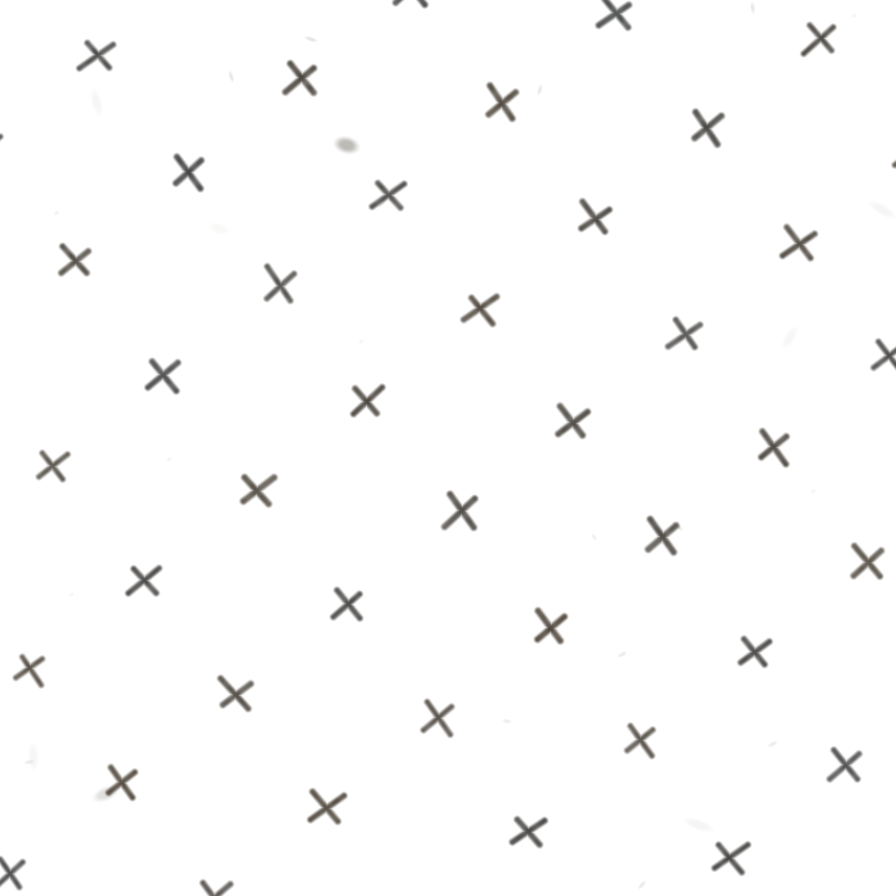
Reproduce this pattern procedurally as a Shadertoy shader.

```glsl
// Small hand-inked crosses on a slanted lattice over white paper.
// Each point is folded into its skewed lattice cell, where two jittered strokes
// are drawn as distance functions; sparse cellular noise adds faint paper specks.

const vec3 PAPER = vec3(1.0);
const vec3 INK_WARM = vec3(0.36, 0.325, 0.28);
const vec3 INK_COOL = vec3(0.31, 0.315, 0.32);
const vec3 DUST = vec3(0.60, 0.59, 0.56);

// Lattice: one cross at every ORIGIN + i * STEP_A + j * STEP_B
const vec2 ORIGIN = vec2(0.4115, 0.5547);
const vec2 STEP_A = vec2(0.2270, -0.0268);
const vec2 STEP_B = vec2(-0.1256, -0.1007);

const float STROKE_RADIUS = 0.0031;
const float INK_BLEED = 0.0025;

vec2 hash2(vec2 p) {
    vec3 q = fract(p.xyx * vec3(0.1031, 0.1030, 0.0973));
    q += dot(q, q.yzx + 33.33);
    return fract((q.xx + q.yz) * q.zy);
}

// Random pair in -1..1
vec2 signedHash(vec2 p) {
    return hash2(p) * 2.0 - 1.0;
}

mat2 rotation(float angle) {
    float c = cos(angle), s = sin(angle);
    return mat2(c, -s, s, c);
}

// Coverage of a round-ended stroke through the origin
float stroke(vec2 p, float angle, float halfLength, float radius, float soft) {
    p = rotation(angle) * p;
    float d = length(vec2(max(abs(p.x) - halfLength, 0.0), p.y)) - radius;
    return 1.0 - smoothstep(-soft, soft, d);
}

// Uneven ink density from layered sines, about 0.84 to 1
float inkDensity(vec2 p) {
    float wave = sin(p.x * 310.0 + 2.0 * sin(p.y * 170.0));
    wave += sin(p.y * 270.0 - p.x * 190.0);
    return 0.92 + 0.04 * wave;
}

// Cross of two slightly irregular strokes; x: coverage, y: overlap
vec2 crossMark(vec2 p, vec2 id, float soft) {
    vec2 tilt = 0.09 * signedHash(id + 17.0);
    vec2 reach = 0.0205 + 0.0025 * signedHash(id + 41.0);
    vec2 offset = 0.0015 * signedHash(id + 73.0);
    float radius = STROKE_RADIUS + 0.0003 * signedHash(id + 97.0).x;
    float falling = stroke(p - offset, -0.90 + tilt.x, reach.x, radius, soft);
    float rising = stroke(p + offset, 0.67 + tilt.y, reach.y, radius, soft);
    return vec2(max(falling, rising), falling * rising);
}

// Soft elongated stain
float smudge(vec2 p, float angle, vec2 size) {
    return 1.0 - smoothstep(0.3, 1.0, length(rotation(angle) * p / size));
}

// Sparse cellular specks; only a share of the cells holds one
float specks(vec2 uv, float cells, float share, float size) {
    vec2 g = uv * cells;
    vec2 base = floor(g);
    float sum = 0.0;
    for (int y = -1; y <= 1; y++) {
        for (int x = -1; x <= 1; x++) {
            vec2 id = base + vec2(x, y);
            vec2 pick = hash2(id + 131.0);
            vec2 toSpeck = (g - id - hash2(id + 211.0)) / cells;
            vec2 extent = size * vec2(0.6 + pick.y, 0.5);
            float present = step(pick.x, share);
            sum += present * (0.3 + 0.7 * pick.y) * smudge(toSpeck, pick.y * 6.28, extent);
        }
    }
    return min(sum, 1.0);
}

void mainImage(out vec4 fragColor, in vec2 fragCoord) {
    vec2 uv = fragCoord / iResolution.y;
    float soft = max(INK_BLEED, 0.75 / iResolution.y);

    // Fold into the nearest lattice cell
    mat2 lattice = mat2(STEP_A, STEP_B);
    vec2 id = round(inverse(lattice) * (uv - ORIGIN));
    vec2 local = uv - ORIGIN - lattice * id - 0.002 * signedHash(id);

    // Paper with faint wear
    vec3 color = PAPER;
    color = mix(color, DUST, 0.25 * specks(uv, 11.0, 0.16, 0.006));
    color = mix(color, DUST, 0.10 * specks(uv + 3.7, 7.0, 0.14, 0.014));
    color = mix(color, DUST, 0.65 * smudge(uv - vec2(0.387, 0.838), -0.25, vec2(0.017, 0.011)));
    color = mix(color, DUST, 0.30 * smudge(uv - vec2(0.118, 0.114), 0.40, vec2(0.018, 0.009)));

    // Ink, darker where the strokes overlap
    vec2 mark = crossMark(local, id, soft);
    vec3 ink = mix(INK_COOL, INK_WARM, hash2(id + 59.0).x) * (1.0 - 0.18 * mark.y);
    color = mix(color, ink, mark.x * inkDensity(uv));

    fragColor = vec4(color, 1.0);
}
```
